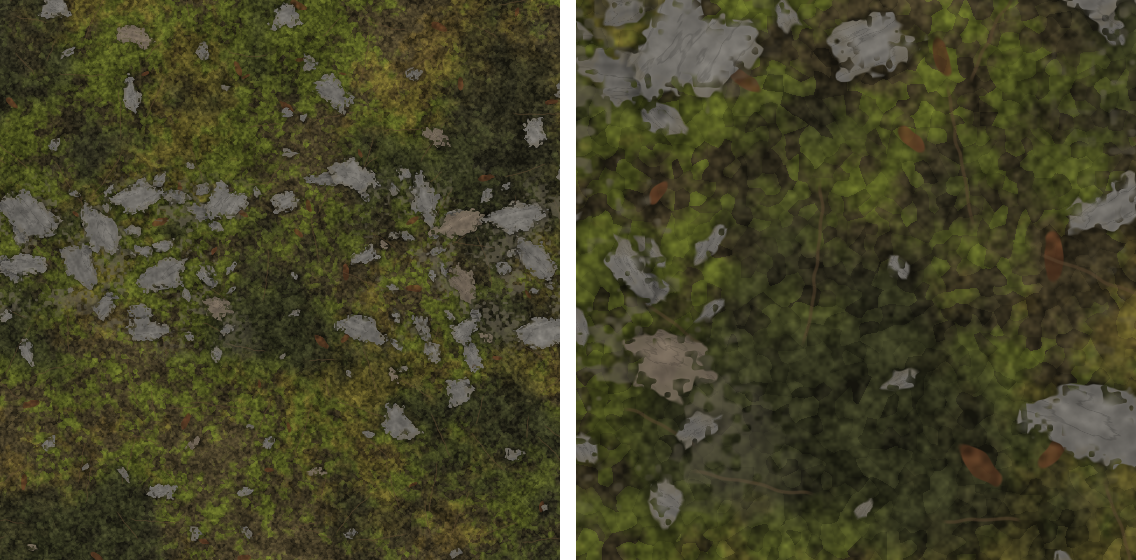
Left: the whole. Right: its middle third, enlarged.
This texture is drawn by a Shadertoy shader. Its source:

```glsl
// Mossy forest floor with clustered grey stones, twigs and fallen leaves.

float hash(vec2 p) {
    vec3 q = fract(vec3(p.xyx) * 0.1031);
    q += dot(q, q.yzx + 33.33);
    return fract((q.x + q.y) * q.z);
}

vec2 hash2(vec2 p) {
    return vec2(hash(p), hash(p + 57.3));
}

float noise(vec2 p) {
    vec2 i = floor(p), f = fract(p);
    f = f * f * (3.0 - 2.0 * f);
    return mix(mix(hash(i), hash(i + vec2(1, 0)), f.x),
               mix(hash(i + vec2(0, 1)), hash(i + vec2(1, 1)), f.x), f.y);
}

float fbm(vec2 p) {
    float sum = 0.0, amp = 0.516;
    for (int i = 0; i < 5; i++) {
        sum += amp * noise(p);
        p = mat2(1.6, 1.2, -1.2, 1.6) * p + 11.7;
        amp *= 0.5;
    }
    return sum;
}

mat2 rotation(float a) {
    return mat2(cos(a), -sin(a), sin(a), cos(a));
}

// Stones gather in a broken band across the middle.
float cluster(vec2 p) {
    float band = 1.0 - smoothstep(0.10, 0.20, abs(p.y - 0.53));
    return band * smoothstep(0.30, 0.58, noise(p * 5.0 + 3.4));
}

// Tiny overlapping leaves: x = random tone, y = distance to the leaf centre.
vec2 leaflets(vec2 p) {
    vec2 id = floor(p), best = vec2(0.0, 9.0);
    for (int k = 0; k < 9; k++) {
        vec2 cell = id + vec2(k % 3 - 1, k / 3 - 1);
        vec2 q = rotation(6.28 * hash(cell + 8.1)) * (p - cell - hash2(cell));
        float d = length(q * vec2(0.75, 1.35));
        if (d < best.y) best = vec2(hash(cell + 21.0), d);
    }
    return best;
}

vec3 moss(vec2 p) {
    float mid = fbm(p * 42.0), grain = noise(p * 240.0);
    vec2 leaf = leaflets(p * 105.0);
    float green = fbm(p * 5.5 + 20.0) + 0.7 * (mid - 0.5) + 0.25 * (leaf.x - 0.5);
    float ochre = fbm(p * 6.0 + 51.0) + 0.5 * (fbm(p * 60.0 + 9.0) - 0.5);
    float shade = fbm(p * 4.5 + 73.0);
    vec3 col = mix(vec3(0.265, 0.232, 0.150), vec3(0.272, 0.294, 0.108), smoothstep(0.34, 0.60, green));
    col = mix(col, vec3(0.345, 0.290, 0.135), 0.65 * smoothstep(0.50, 0.70, ochre));
    col = mix(col, vec3(0.185, 0.187, 0.125), 0.8 * (1.0 - smoothstep(0.32, 0.48, shade)));
    float light = 1.02 + 0.6 * (shade - 0.5) + 0.9 * (mid - 0.5) + 0.55 * (grain - 0.5);
    light += 0.38 * (leaf.x - 0.5) + 0.25 * (0.4 - leaf.y);
    light += 0.25 * (noise(p * 480.0) - 0.5);
    return col * max(light, 0.4);
}

// Thin bent twigs and a few rusty leaves, one per grid cell.
void addLitter(inout vec3 col, vec2 p, float cells, float seed) {
    vec2 id = floor(p * cells);
    for (int k = 0; k < 9; k++) {
        vec2 cell = id + vec2(k % 3 - 1, k / 3 - 1), key = cell + seed;
        float kind = hash(key + 4.0);
        vec2 q = rotation(6.28 * hash(key + 9.0)) * (p - (cell + hash2(key)) / cells);
        float size = mix(0.02, 0.055, hash(key + 13.0));
        if (kind < 0.6) {
            float bend = q.y + 6.0 * (kind - 0.3) * q.x * q.x + 0.004 * (noise(q.xx * 60.0 + key) - 0.5);
            float twig = 1.0 - smoothstep(0.0004, 0.0016, abs(bend));
            twig *= 1.0 - smoothstep(size * 0.8, size, abs(q.x));
            col = mix(col, vec3(0.36, 0.28, 0.19), 0.5 * twig);
        } else if (kind < 0.8) {
            float d = length(q / vec2(0.3, 0.12)) - size + 0.018 * (noise(p * 150.0) - 0.5);
            vec3 rust = vec3(0.35, 0.215, 0.13) * (0.7 + 0.6 * noise(p * 190.0));
            col = mix(col, rust, 0.75 * (1.0 - smoothstep(-0.005, 0.005, d)));
        }
    }
}

// Angular stones: each is a stretched polygon with a crumbling edge.
void addStones(inout vec3 col, vec2 p, float cells, float size, vec2 chance, float seed) {
    vec2 id = floor(p * cells);
    float ragged = 0.010 * (noise(p * 65.0) - 0.5) + 0.007 * (noise(p * 190.0) - 0.5);
    float pits = noise(p * 250.0), grit = fbm(p * 85.0);
    for (int k = 0; k < 9; k++) {
        vec2 cell = id + vec2(k % 3 - 1, k / 3 - 1), key = cell + seed;
        vec2 centre = (cell + 0.15 + 0.7 * hash2(key)) / cells;
        if (hash(key + 5.0) > mix(chance.x, chance.y, cluster(centre))) continue;
        float radius = size * mix(0.7, 1.25, hash(key + 17.0));
        vec2 q = rotation(2.4 * hash(key + 31.0) - 1.3) * (p - centre);
        q /= radius * vec2(1.3, mix(0.6, 0.95, hash(key + 41.0)));
        float d = -9.0;
        for (int side = 0; side < 6; side++) {
            float r = hash(key + 3.7 * float(side) + 60.0);
            float a = 1.047 * float(side) + 0.8 * r;
            d = max(d, dot(q, vec2(cos(a), sin(a))) - 0.72 - 0.35 * fract(r * 7.0));
        }
        d = d * radius * 0.85 + ragged * min(1.0, radius / 0.017);
        float rim = smoothstep(-0.011, -0.001, d);
        float cover = 1.0 - smoothstep(-0.001, 0.001, d);
        cover *= 1.0 - 0.85 * rim * smoothstep(0.58, 0.72, pits);
        float strata = noise(q * vec2(1.5, 5.0) + key);
        float crack = 1.0 - smoothstep(0.0, 0.035, abs(fbm(q * vec2(1.0, 2.2) + key) - 0.52));
        vec3 stone = mix(vec3(0.455, 0.443, 0.420), vec3(0.47, 0.42, 0.36), step(0.85, hash(key + 77.0)));
        stone *= 0.96 + 0.16 * (strata - 0.5) + 0.35 * (grit - 0.5) + 0.12 * (pits - 0.5);
        stone *= 1.0 - 0.13 * crack + 0.12 * (hash(key + 83.0) - 0.5);
        stone = mix(stone, vec3(0.39, 0.36, 0.29), 0.5 * rim * smoothstep(0.4, 0.6, grit));
        col *= 1.0 - 0.28 * (1.0 - smoothstep(0.0, 0.007, d));
        col = mix(col, stone, cover);
    }
}

void mainImage(out vec4 fragColor, in vec2 fragCoord) {
    vec2 p = fragCoord / iResolution.y;
    vec3 col = moss(p);
    addLitter(col, p, 8.0, 12.0);
    addLitter(col, p + 0.37, 11.0, 140.0);
    // Pale crumbs between the clustered stones
    float crumbs = smoothstep(0.56, 0.70, noise(p * 170.0) * 0.5 + noise(p * 24.0 + 6.0) * 0.5);
    col = mix(col, vec3(0.40, 0.375, 0.31), 0.65 * crumbs * cluster(p));
    addStones(col, p, 28.0, 0.0095, vec2(0.045, 0.30), 210.0);
    addStones(col, p, 15.0, 0.020, vec2(0.055, 0.42), 320.0);
    addStones(col, p, 9.0, 0.037, vec2(0.07, 0.68), 430.0);
    fragColor = vec4(col, 1.0);
}
```
